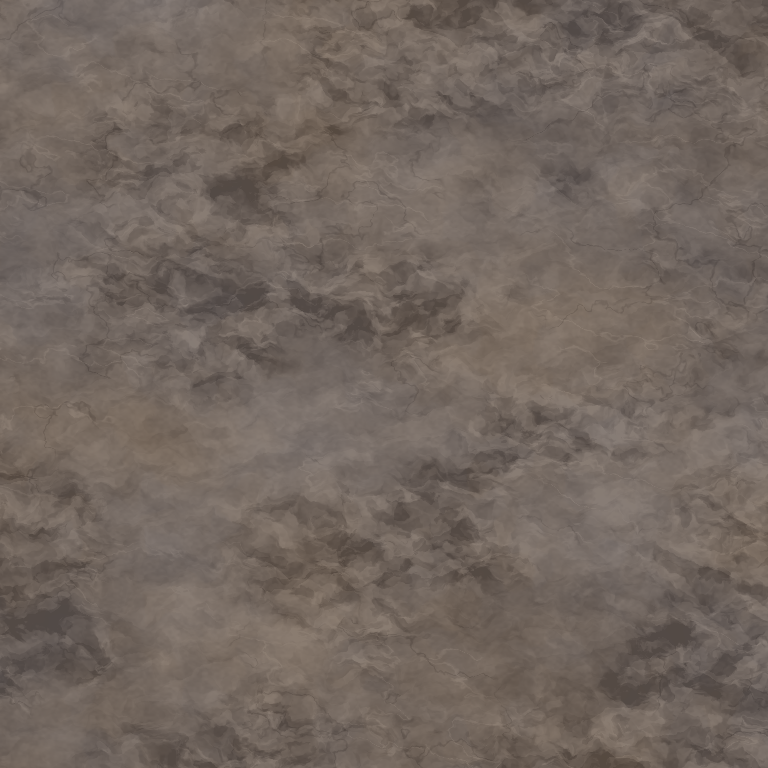
Give the GLSL for this texture, as a Shadertoy shader.

```glsl
float hash(vec2 p) {
    return fract(sin(dot(p, vec2(127.1, 311.7))) * 43758.5453);
}

float noise(vec2 p) {
    vec2 i = floor(p), f = fract(p);
    f = f * f * (3.0 - 2.0 * f);
    return mix(mix(hash(i), hash(i + vec2(1, 0)), f.x),
               mix(hash(i + vec2(0, 1)), hash(i + vec2(1, 1)), f.x), f.y);
}

float fbm(vec2 p) {
    float sum = 0.0, amp = 0.52;
    for (int i = 0; i < 5; i++) {
        sum += amp * noise(p);
        p = mat2(0.96, 0.28, -0.28, 0.96) * p * 2.03 + 17.3;
        amp *= 0.5;
    }
    return sum;
}

// Flat random tone per Voronoi cell, blended softly at the borders
float patches(vec2 p, float sharpness) {
    vec2 base = floor(p);
    float sum = 0.0, total = 0.0;
    for (int y = -1; y <= 1; y++)
    for (int x = -1; x <= 1; x++) {
        vec2 cell = base + vec2(x, y);
        vec2 site = cell + vec2(hash(cell), hash(cell + 57.0));
        float weight = exp(-sharpness * distance(p, site));
        sum += weight * hash(cell + 113.0);
        total += weight;
    }
    return sum / total - 0.5;
}

// Noise stretched along a direction
float streaks(vec2 p, vec2 along, vec2 scale) {
    return fbm(vec2(dot(p, along), dot(p, vec2(-along.y, along.x))) * scale);
}

// Thin line where the field crosses its middle value
float vein(float field, float width) {
    return 1.0 - smoothstep(0.0, width, abs(field - 0.5));
}

void mainImage(out vec4 fragColor, in vec2 fragCoord) {
    vec2 uv = fragCoord / iResolution.y;
    vec2 warp = vec2(fbm(uv * 32.0), fbm(uv * 32.0 + 31.0)) - 0.5;
    vec2 p = uv + 0.028 * warp;

    // Calm and broken regions
    float region = fbm(uv * vec2(4.0, 6.5) + 9.0);
    float rough = smoothstep(0.38, 0.6, region);

    // Clouds and mottled flakes
    float tone = 0.76 + 0.65 * (fbm(p * vec2(3.5, 6.0) + 4.0) - 0.5);
    tone += 0.7 * (fbm(p * vec2(24.0, 36.0)) - 0.5);
    tone += 0.14 * patches(p * vec2(10.0, 19.0), 50.0);
    tone += mix(0.14, 0.34, rough) * patches(p * vec2(30.0, 40.0) + 5.0, 34.0);
    tone += mix(0.16, 0.42, rough) * patches(p * vec2(62.0, 78.0) + 8.0, 26.0);
    tone += mix(0.1, 0.26, rough) * patches(p * vec2(115.0, 140.0) + 2.0, 16.0);

    // Dark slanted gouges, falling and rising to the right
    float falling = streaks(p, vec2(0.91, -0.41), vec2(8.0, 25.0));
    float rising = streaks(p + 3.7, vec2(0.97, 0.24), vec2(9.0, 32.0));
    tone -= 0.42 * smoothstep(0.58, 0.62, falling) * mix(0.2, 1.0, rough);
    tone -= 0.34 * smoothstep(0.6, 0.63, rising) * mix(0.2, 1.0, rough);
    tone += 0.14 * smoothstep(0.42, 0.38, rising);

    // Dark flecks gathered in the broken regions
    float flecks = fbm(p * vec2(38.0, 52.0) + 60.0);
    tone -= 0.3 * rough * smoothstep(0.59, 0.64, flecks);

    // Dark cracks and pale ledges
    float broken = smoothstep(0.44, 0.58, fbm(uv * 8.0 + 40.0));
    tone -= 0.34 * broken * vein(fbm(p * vec2(10.0, 14.0) + 22.0), 0.017);
    tone += 0.28 * broken * vein(streaks(p + 8.0, vec2(0.98, -0.2), vec2(8.0, 22.0)), 0.022);

    // Fine grain
    tone += 0.16 * (noise(uv * vec2(190.0, 260.0)) - 0.5);
    tone = clamp(tone, -0.15, 1.25);

    // Brown stone with slate and tan stains
    vec3 color = mix(vec3(0.35, 0.31, 0.287), vec3(0.497, 0.45, 0.417), tone);
    float stain = fbm(p * vec2(5.0, 7.0) + 70.0) - 0.5 + 0.15 * patches(p * 26.0, 30.0);
    color += stain * vec3(0.03, 0.0, -0.045);
    fragColor = vec4(color, 1.0);
}
```
